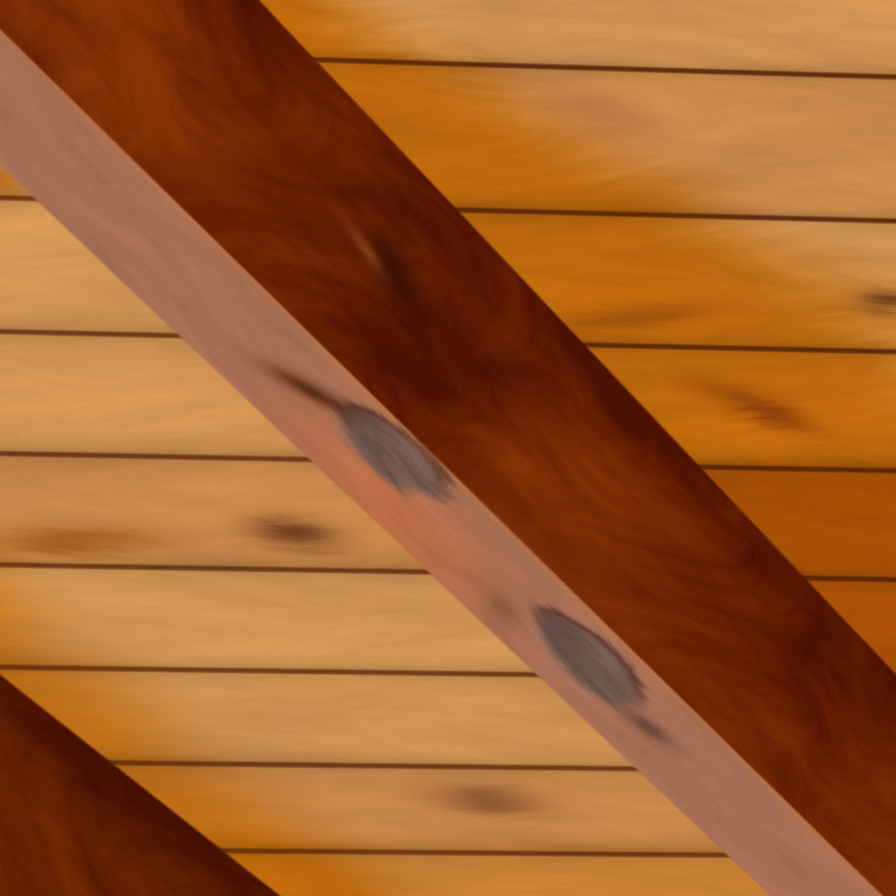
This texture is drawn by a WebGL 2 fragment shader. Its source:

```glsl
#version 300 es
precision highp float;
// Timber ceiling: receding amber planks crossed by a diagonal beam with a pale
// side face, and a second beam in the corner. Half-planes cut the parts, a
// perspective ratio spaces the seams, and layered sines give grain and knots.
uniform vec2 u_resolution;
out vec4 fragColor;

// Warped layered sines, roughly -1..1; stretch p to make grain.
float grain(vec2 p) {
  float sum = 0.0, amp = 0.55;
  for (int i = 0; i < 5; i++) {
    p += 0.7 * sin(p.yx * 1.3 + vec2(1.7, 0.4) * float(i));
    sum += amp * sin(p.x) * cos(p.y);
    p = mat2(1.6, 1.2, -1.2, 1.6) * p + 2.3;
    amp *= 0.6;
  }
  return sum;
}

// Position inside a rotated ellipse; length 1 on its rim.
vec2 ellipse(vec2 p, vec2 center, vec2 radii, float angle) {
  float c = cos(angle), s = sin(angle);
  return mat2(c, -s, s, c) * (p - center) / radii;
}

float blot(vec2 p, vec2 center, vec2 radii, float angle) {
  vec2 e = ellipse(p, center, radii, angle);
  return exp(-dot(e, e));
}

float cover(float d) {
  float soft = 0.0015 + 0.7 / u_resolution.y;
  return smoothstep(-soft, soft, d);
}

vec3 planks(vec2 q, float upper, float corner) {
  // Seam index from perspective spacing; seams tilt less further down.
  float t = q.y - q.x * mix(0.032, 0.008, q.y) - 0.056;
  float n = t / (0.1732 - 0.0515 * t);
  float row = floor(n), f = n - row;
  float height = 0.1732 / pow(1.0 + 0.0515 * n, 2.0);
  float right = step(upper, 0.02);
  float wave = grain(vec2(q.x * 7.0, q.y * 26.0) + row * 3.7);
  float fine = grain(vec2(q.x * 22.0, q.y * 190.0) + row * 5.1);

  // Amber stain beside the beams, pale wood further out
  float away = q.x - 0.289 - q.y / 1.0586 + 0.05 * wave;
  float amber = right * (1.0 - smoothstep(0.02 + 0.5 * q.y, 0.16 + q.y, away));
  amber += (1.0 - right) * 0.85 * smoothstep(-0.13, 0.0, corner + 0.02 * wave);
  amber += 0.7 * blot(q, vec2(0.0, 0.2), vec2(0.03, 0.02), 0.0);
  amber += (1.0 - right) * 0.45 * smoothstep(6.7, 7.2, n);
  vec3 pale = mix(vec3(0.83, 0.60, 0.34), vec3(0.78, 0.53, 0.29),
                  0.5 + 0.5 * sin(row * 2.1 + 1.8));
  vec3 col = mix(pale, vec3(0.74, 0.41, 0.05), clamp(amber, 0.0, 1.0));
  col = mix(col, vec3(0.65, 0.30, 0.02), right * smoothstep(0.50, 0.54, q.y) * 0.85);
  col *= 1.0 + 0.06 * wave + 0.025 * fine;

  // Knots and stains
  vec2 w = q + 0.012 * vec2(wave, 0.5 * fine);
  float rough = 0.75 + 0.45 * wave;
  vec3 brown = vec3(0.36, 0.18, 0.08);
  col = mix(col, brown, 0.8 * blot(w, vec2(0.985, 0.335), vec2(0.03, 0.012), 0.0));
  col = mix(col, vec3(0.50, 0.23, 0.04), 0.6 * rough * blot(w, vec2(0.71, 0.355), vec2(0.09, 0.013), -0.1));
  col = mix(col, vec3(0.48, 0.18, 0.03), 0.8 * rough * blot(w, vec2(0.845, 0.452), vec2(0.075, 0.014), 0.35));
  col = mix(col, brown, 0.8 * rough * blot(w, vec2(0.335, 0.595), vec2(0.05, 0.017), 0.1));
  col = mix(col, vec3(0.60, 0.30, 0.06), 0.7 * blot(w, vec2(0.08, 0.603), vec2(0.09, 0.015), 0.0));
  col = mix(col, vec3(0.45, 0.25, 0.15), 0.85 * rough * blot(w, vec2(0.545, 0.893), vec2(0.06, 0.016), 0.1));
  col = mix(col, vec3(0.68, 0.41, 0.25), 0.5 * blot(w, vec2(0.67, 0.125), vec2(0.07, 0.022), 0.3));

  // Seams with a soft shade on both sides
  float d = abs(n - round(n)) * height;
  col *= 1.0 - 0.22 * exp(-d / 0.009) * mix(0.6, 1.0, f);
  float line = 1.0 - smoothstep(0.001, 0.0045, d);
  return mix(col, vec3(0.34, 0.14, 0.03), line * mix(0.72, 0.88, right));
}

vec3 darkBeam(vec2 q, vec2 along, float upper) {
  float mottle = grain(along * vec2(9.0, 17.0) + 1.0);
  float fibre = grain(along * vec2(14.0, 110.0));
  float glow = 0.5 + 0.45 * mottle + 0.12 * fibre;
  glow += 0.4 * blot(q, vec2(0.15, 0.12), vec2(0.22, 0.07), 0.77);
  glow += 0.4 * blot(q, vec2(0.64, 0.58), vec2(0.16, 0.06), 0.8);
  glow -= 0.65 * blot(q, vec2(0.50, 0.43), vec2(0.13, 0.07), 0.8);
  glow -= 0.35 * (1.0 - smoothstep(0.0, 0.07, upper));
  vec3 col = mix(vec3(0.30, 0.07, 0.005), vec3(0.52, 0.20, 0.015), clamp(glow, 0.0, 1.0));
  vec2 w = q + 0.008 * mottle;
  col = mix(col, vec3(0.20, 0.05, 0.01), 0.8 * blot(w, vec2(0.44, 0.305), vec2(0.05, 0.016), 1.0));
  return mix(col, vec3(0.60, 0.32, 0.13), 0.6 * blot(w, vec2(0.405, 0.275), vec2(0.035, 0.007), 0.95));
}

// Grey knot with a dark upper rim
vec3 greyKnot(vec3 col, vec2 q, vec2 center, float angle, float texture_) {
  vec2 e = ellipse(q, center, vec2(0.079, 0.031), angle);
  float r = length(e) + 0.16 * texture_;
  vec3 grey = vec3(0.42, 0.33, 0.30) * (1.0 + 0.22 * texture_);
  col = mix(col, grey, 0.9 * (1.0 - smoothstep(0.65, 1.15, r)));
  float rim = exp(-pow((r - 0.9) / 0.13, 2.0)) * smoothstep(0.3, -0.6, e.y);
  return mix(col, vec3(0.29, 0.17, 0.14), 0.65 * rim);
}

vec3 paleFace(vec2 q, vec2 along, float mid) {
  float fibre = grain(along * vec2(18.0, 100.0));
  vec3 col = mix(vec3(0.65, 0.43, 0.33), vec3(0.74, 0.43, 0.27),
                 blot(q, vec2(0.43, 0.57), vec2(0.14, 0.05), 0.77));
  col *= 1.0 + 0.05 * fibre;
  col = greyKnot(col, q, vec2(0.437, 0.506), 0.66, fibre);
  col = greyKnot(col, q, vec2(0.658, 0.738), 0.72, fibre);
  vec2 w = q + 0.004 * fibre;
  col = mix(col, vec3(0.32, 0.15, 0.06), 0.9 * blot(w, vec2(0.345, 0.435), vec2(0.05, 0.009), 0.5));
  col = mix(col, vec3(0.34, 0.22, 0.17), 0.75 * blot(w, vec2(0.725, 0.813), vec2(0.035, 0.008), 0.6));
  col = mix(col, vec3(0.48, 0.30, 0.20), 0.6 * blot(w, vec2(0.56, 0.678), vec2(0.025, 0.014), 0.8));
  return mix(col, vec3(0.78, 0.47, 0.24), 0.6 * exp(-max(mid, 0.0) / 0.004));
}

void main() {
  vec2 q = gl_FragCoord.xy / u_resolution;
  q.y = 1.0 - q.y; // measured downward from the top
  vec2 along = mat2(0.71, -0.70, 0.70, 0.71) * q;

  // Signed distances to the beam edges, positive below each
  float upper = (q.y - (q.x - 0.289) * 1.0586) / 1.456;
  float mid = (q.y - 0.0325 - 0.982 * q.x) / 1.402;
  float low = (q.y - 0.185 - 0.948 * q.x) / 1.378;
  float corner = (q.y - 0.753 - 0.79 * q.x) / 1.274;

  vec3 wood = planks(q, upper, corner);
  vec3 beam = darkBeam(q, along, min(upper, abs(corner)));
  vec3 col = mix(wood, beam, cover(upper));
  col = mix(col, paleFace(q, along, mid), cover(mid));
  col = mix(col, wood, cover(low));
  col = mix(col, beam * 0.9, cover(corner));
  fragColor = vec4(col, 1.0);
}
```
